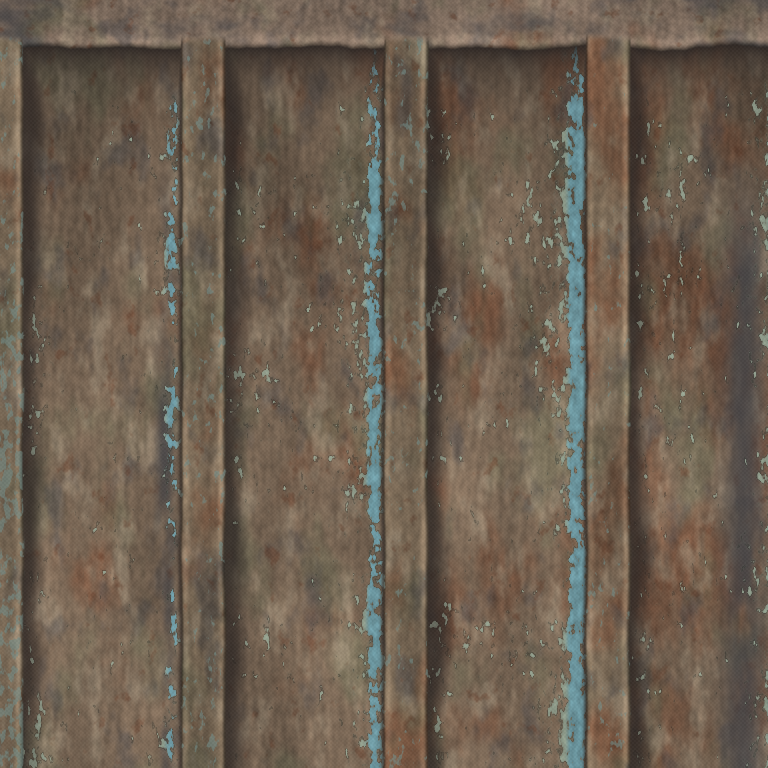
A WebGL 1 fragment shader for this texture:

```glsl
precision highp float;
// Weathered metal wall: flat recessed panels between raised vertical ribs, under a beam.
// Ribs repeat by fract; bevels and shadows follow edge distance, while gradient noise
// supplies grain, rust, soot and flaking blue paint that varies from panel to panel.
uniform vec2 u_resolution;

const float PITCH = 0.2635;      // rib spacing
const float RIB_HALF = 0.0288;   // half the rib width
const float RIB_SHIFT = 0.0015;  // offset of the first rib
const float BEAM_Y = 0.938;      // lower edge of the beam
const float RIB_TOP = 0.948;     // ribs overlap the beam a little
const float SHADOW_W = 0.034;    // shadow right of each rib
const float WEAVE_CELLS = 192.0;
const float WEAVE_AMOUNT = 0.020;
const vec3 PANEL = vec3(0.435, 0.368, 0.305);
const vec3 RIB = vec3(0.475, 0.410, 0.335);
const vec3 BEAM = vec3(0.500, 0.430, 0.375);
const vec3 RUST = vec3(0.430, 0.265, 0.185);
const vec3 MOSS = vec3(0.400, 0.390, 0.310);
const vec3 DUST = vec3(0.560, 0.505, 0.430);
const vec3 SOOT = vec3(0.265, 0.260, 0.270);
const vec3 DARK = vec3(0.175, 0.150, 0.140);
const vec3 PAINT = vec3(0.400, 0.590, 0.640);
const vec3 OLD_PAINT = vec3(0.470, 0.520, 0.465);

vec2 gradient(vec2 cell) {
  vec3 q = fract(cell.xyx * vec3(0.1031, 0.1030, 0.0973));
  q += dot(q, q.yzx + 33.33);
  float angle = 6.2832 * fract((q.x + q.y) * q.z);
  return vec2(cos(angle), sin(angle));
}

float noise(vec2 p) {
  vec2 i = floor(p), f = fract(p);
  vec2 w = f * f * f * (f * (f * 6.0 - 15.0) + 10.0);
  float a = dot(gradient(i), f);
  float b = dot(gradient(i + vec2(1, 0)), f - vec2(1, 0));
  float c = dot(gradient(i + vec2(0, 1)), f - vec2(0, 1));
  float d = dot(gradient(i + vec2(1, 1)), f - vec2(1, 1));
  return 1.4 * mix(mix(a, b, w.x), mix(c, d, w.x), w.y);
}

float fbm(vec2 p) {
  float sum = 0.0, amp = 0.55;
  for (int k = 0; k < 4; k++) {
    sum += amp * noise(p);
    p = mat2(1.6, 1.2, -1.2, 1.6) * p + 17.3;
    amp *= 0.5;
  }
  return sum;
}

float band(float x, float center, float width) {
  float d = (x - center) / width;
  return exp(-d * d);
}

// Broad staining and fine upright grain shared by all the metal
vec3 weather(vec3 base, vec2 p, float rustBias) {
  vec3 col = mix(base, RUST, 0.60 * smoothstep(0.0, 0.5, fbm(p * vec2(11.0, 6.0) + 3.0) + rustBias));
  col = mix(col, MOSS, 0.60 * smoothstep(0.0, 0.4, fbm(p * vec2(12.0, 6.0) + 41.0)));
  col = mix(col, DUST, 0.60 * smoothstep(0.0, 0.45, fbm(p * vec2(28.0, 13.0) + 70.0)));
  col = mix(col, SOOT, 0.45 * smoothstep(0.08, 0.5, fbm(p * vec2(21.0, 12.0) + 130.0)));
  col = mix(col, RUST * 0.85, 0.45 * smoothstep(0.25, 0.55, fbm(p * vec2(38.0, 27.0) + 90.0)));
  float grain = 0.10 * noise(p * vec2(125.0, 22.0)) + 0.17 * fbm(p * vec2(120.0, 75.0));
  return col * (1.0 + grain + 0.30 * fbm(p * vec2(7.0, 4.0) + 8.0));
}

void main() {
  vec2 p = gl_FragCoord.xy / u_resolution;
  float aa = 1.2 / min(u_resolution.x, u_resolution.y);

  // Repeat coordinates, with slightly bent ribs
  float x = p.x - RIB_SHIFT + 0.0020 * noise(vec2(floor(p.x / PITCH + 0.5) * 7.0, p.y * 9.0));
  float panelId = floor(x / PITCH);
  float ribId = floor(x / PITCH + 0.5);
  float ribX = x - ribId * PITCH;
  float fromLeft = x - panelId * PITCH - RIB_HALF;
  float toRight = (panelId + 1.0) * PITCH - RIB_HALF - x;

  // Recessed panel: stains and soot streaks, paler toward the foot
  vec3 panel = weather(PANEL, p, 0.10 * panelId - 0.22 + 0.18 * p.y);
  panel *= 1.07 - 0.17 * smoothstep(0.45, 0.95, p.y);
  float sootPanel = step(1.0, abs(panelId - 1.5));
  float soot = band(toRight, 0.022 + 0.012 * panelId, 0.011 + 0.005 * panelId);
  soot *= sootPanel * smoothstep(0.82, 0.62, p.y) * smoothstep(-0.35, 0.25, fbm(p * vec2(18.0, 6.0)) + 0.1 * panelId);
  panel = mix(panel, SOOT, 0.80 * soot);

  // Flaking paint: a ragged strip beside the right rib, thinning to scattered chips
  float flakes = fbm(p * vec2(85.0, 46.0) + 12.0) + 0.30 * noise(p * vec2(190.0, 120.0));
  float patches = fbm(vec2(panelId * 9.0 + p.x * 12.0, p.y * 9.0));
  float amount = min(0.60 + 0.18 * panelId, 1.0);
  float strip = amount * band(toRight, 0.012, 0.007 + 0.005 * amount);
  float halo = amount * band(toRight, 0.018, 0.034) * step(0.5, panelId);
  float cover = flakes + 0.78 * strip + 0.30 * halo + 0.65 * patches;
  cover += 0.14 * amount + 0.22 * band(fromLeft, 0.016, 0.012) - 0.68;
  cover -= 0.6 * smoothstep(0.84, 0.94, p.y);
  float chip = smoothstep(0.0, 0.14, cover);
  panel = mix(panel, OLD_PAINT, 0.45 * smoothstep(-0.30, 0.12, cover) * (0.35 + 0.65 * max(halo, strip)));
  panel *= 1.0 - 0.22 * band(cover, -0.02, 0.06);
  vec3 chipColor = mix(OLD_PAINT * 1.08, PAINT, smoothstep(0.1, 0.6, strip));
  panel = mix(panel, chipColor * (1.0 + 0.30 * flakes), 0.85 * chip);

  // Shadows cast into the panel
  float wavy = 0.007 * noise(vec2(p.x * 11.0, 2.0)) + 0.002 * noise(vec2(p.x * 60.0, 5.0));
  float below = BEAM_Y + wavy - p.y;
  float shade = 0.78 * smoothstep(SHADOW_W, 0.004, fromLeft + 0.012 * noise(p * vec2(16.0, 9.0)));
  shade *= 1.0 - 0.45 * chip;
  shade = max(shade, 0.70 * band(toRight, 0.0, 0.004));
  shade = max(shade, 0.92 * exp(-max(below, 0.0) / 0.030));
  panel = mix(panel, DARK, shade);

  // Raised rib: pale left bevel, warm right ridge, dark sides
  float u = ribX / RIB_HALF;
  vec3 rib = weather(RIB, p + ribId * 3.7, 0.10 * ribId - 0.16);
  rib *= 1.0 + 0.16 * band(u, -0.78, 0.12) + 0.18 * band(u, 0.76, 0.12) - 0.08 * band(u, 0.30, 0.35);
  rib *= 1.0 - 0.45 * smoothstep(0.82, 1.0, u) - 0.40 * smoothstep(-0.88, -1.0, u);
  float ribPaint = flakes + 0.30 * step(ribId, 0.5) * smoothstep(0.85, 0.5, p.y) + 0.5 * patches - 0.36;
  rib = mix(rib, mix(OLD_PAINT, PAINT, 0.35), 0.60 * smoothstep(-0.06, 0.18, ribPaint));

  // Top beam: dusty metal with a ragged lower lip
  vec3 beam = weather(BEAM, p * vec2(1.0, 1.6) + 5.0, -0.06);
  float corner = smoothstep(0.83, 0.97, p.x) + 0.7 * smoothstep(0.10, 0.0, p.x);
  beam = mix(beam, SOOT, 0.75 * smoothstep(0.0, 0.55, fbm(p * vec2(9.0, 16.0) + 31.0) + 0.45 * corner - 0.12));
  beam *= 1.0 + 0.14 * band(below, -0.010, 0.006) - 0.40 * band(below, 0.0, 0.004);

  // Layers, from back to front
  vec3 col = mix(panel, beam, smoothstep(-aa, aa, -below));
  float ribMask = smoothstep(aa, -aa, abs(ribX) - RIB_HALF);
  ribMask *= smoothstep(0.008, -0.006, p.y - RIB_TOP - wavy);
  col = mix(col, rib, ribMask);

  // Fine diagonal weave over the surface
  vec2 weave = sin(6.2832 * WEAVE_CELLS * p);
  col += WEAVE_AMOUNT * weave.x * weave.y;
  gl_FragColor = vec4(clamp(col, 0.0, 1.0), 1.0);
}
```
